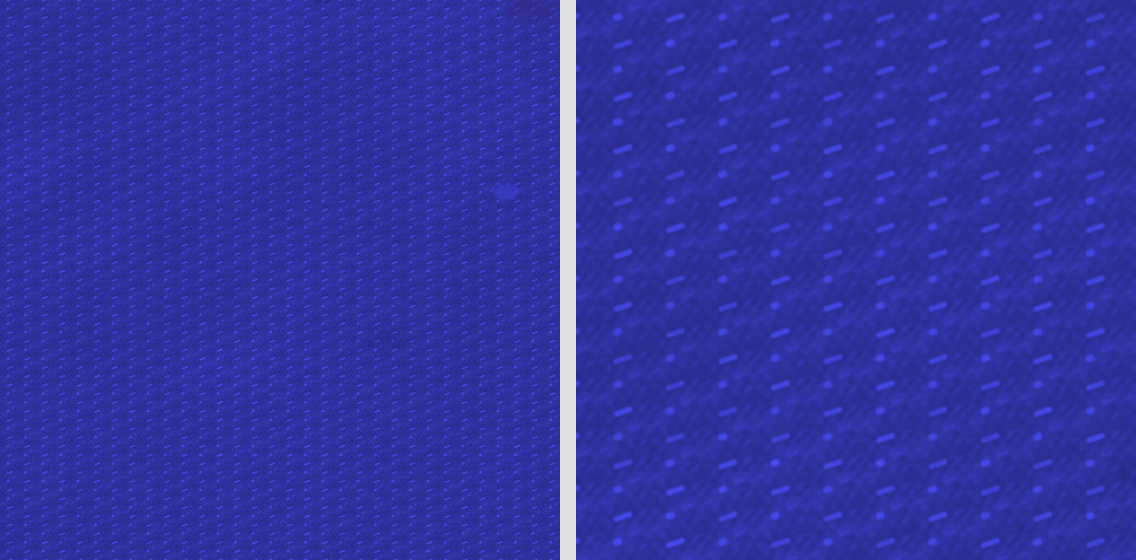
Left: the whole. Right: its middle third, enlarged.
Write a Shadertoy shader that draws this texture.

```glsl
const float REPEATS = 32.0;
const float DROP = 0.5;  // rise of the rows per column
const vec3 SHADOW = vec3(0.165, 0.172, 0.555);
const vec3 BASE = vec3(0.18, 0.19, 0.61);
const vec3 LIGHT = vec3(0.205, 0.21, 0.68);
const vec3 GLINT = vec3(0.27, 0.28, 0.91);
const vec3 STAIN = vec3(0.21, 0.16, 0.50);
const vec2 UNBOUNDED = vec2(512.0);

vec2 hash2(vec2 p) {
    vec3 q = fract(p.xyx * vec3(0.1031, 0.1030, 0.0973));
    q += dot(q, q.yzx + 33.33);
    return fract((q.xx + q.yz) * q.zy);
}

float cornerSlope(vec2 corner, vec2 offset, vec2 period) {
    return dot(hash2(mod(corner, period)) * 2.0 - 1.0, offset);
}

// Gradient noise that repeats after the given period
float gradientNoise(vec2 p, vec2 period) {
    vec2 i = floor(p), f = fract(p);
    vec2 u = f * f * f * (f * (f * 6.0 - 15.0) + 10.0);
    vec2 e = vec2(0.0, 1.0);
    float low = mix(cornerSlope(i, f, period), cornerSlope(i + e.yx, f - e.yx, period), u.x);
    float high = mix(cornerSlope(i + e.xy, f - e.xy, period),
                     cornerSlope(i + e.yy, f - e.yy, period), u.x);
    return mix(low, high, u.y);
}

float layeredNoise(vec2 p) {
    float sum = 0.0, amplitude = 1.0;
    for (int i = 0; i < 3; i++) {
        sum += amplitude * gradientNoise(p, UNBOUNDED);
        p = p * 2.03 + 7.1;
        amplitude *= 0.5;
    }
    return sum;
}

// Soft capsule tilted by the given slope
float stitch(vec2 p, float halfLength, float slope, float radius, float blur) {
    vec2 along = normalize(vec2(1.0, slope));
    p -= along * clamp(dot(p, along), -halfLength, halfLength);
    return 1.0 - smoothstep(radius - blur, radius + blur, length(p));
}

// Ellipse with a ragged edge
float patchMask(vec2 uv, vec2 center, vec2 size) {
    float d = length((uv - center) / size) + 0.7 * layeredNoise(uv * 90.0);
    return 1.0 - smoothstep(0.7, 1.05, d);
}

vec3 toneColor(float tone) {
    return tone < 0.0 ? mix(BASE, SHADOW, min(-tone, 1.3)) : mix(BASE, LIGHT, min(tone, 1.2));
}

vec3 weave(vec2 uv, float blur) {
    vec2 p = uv * REPEATS;
    p.y -= DROP * p.x;
    vec2 variation = hash2(floor(p));
    vec2 local = fract(p) - 0.5;
    local.y += DROP * local.x;

    // Slanted ribs, fine crossing threads and a grain shared by all repeats
    float rib = sin(6.2832 * (p.y + 0.12 * p.x * 0.0 + 0.08 * sin(6.2832 * p.x)));
    float threads = sin(6.2832 * 4.0 * p.x) * sin(6.2832 * (3.0 * p.y + p.x));
    float grain = gradientNoise(p * vec2(5.0, 9.0), vec2(5.0, 9.0));
    float fuzz = gradientNoise(uv * REPEATS * 6.0, UNBOUNDED);
    vec3 color = toneColor(0.4 * rib + 0.35 * threads + 1.3 * grain + 0.5 * fuzz + 0.04);

    // A raised dash above a round dot, with a faint shorter dash beside them
    float dash = stitch(local - vec2(0.06, 0.24), 0.13, 0.35, 0.05, blur);
    float knot = stitch(local - vec2(-0.04, -0.24), 0.02, 0.35, 0.065, blur);
    float faint = stitch(local - vec2(0.28, -0.06), 0.07, 0.35, 0.04, blur);
    float glint = max(dash * mix(0.7, 0.95, variation.x), knot * mix(0.8, 1.0, variation.y));
    return mix(color, GLINT, max(glint, 0.35 * faint));
}

// Broad folds and faint upright streaks, fading toward the bottom
float wear(vec2 uv) {
    float folds = layeredNoise(vec2(uv.x * 3.0, (uv.y - 0.4 * uv.x) * 8.0));
    float streaks = gradientNoise(vec2(uv.x * 16.0, uv.y * 2.5), UNBOUNDED);
    float strength = mix(0.35, 1.0, smoothstep(0.1, 0.65, uv.y));
    return 1.0 + strength * (0.07 * folds + 0.025 * streaks);
}

void mainImage(out vec4 fragColor, in vec2 fragCoord) {
    vec2 uv = fragCoord / iResolution.xy;
    float blur = max(0.04, 0.7 * REPEATS / iResolution.y);
    vec3 color = weave(uv, blur) * wear(uv);

    // Rubbed spot, dark smudges and a corner stain
    color = mix(color, GLINT * 0.87, 0.65 * patchMask(uv, vec2(0.907, 0.657), vec2(0.028, 0.016)));
    color *= 1.0 - 0.05 * patchMask(uv, vec2(0.69, 0.395), vec2(0.045, 0.022));
    color *= 1.0 - 0.03 * patchMask(uv, vec2(0.70, 0.59), vec2(0.06, 0.035));
    color *= 1.0 - 0.14 * patchMask(uv, vec2(0.575, 1.0), vec2(0.02, 0.007));
    color = mix(color, STAIN, 0.4 * patchMask(uv, vec2(0.95, 0.985), vec2(0.05, 0.028)));
    fragColor = vec4(color, 1.0);
}
```
